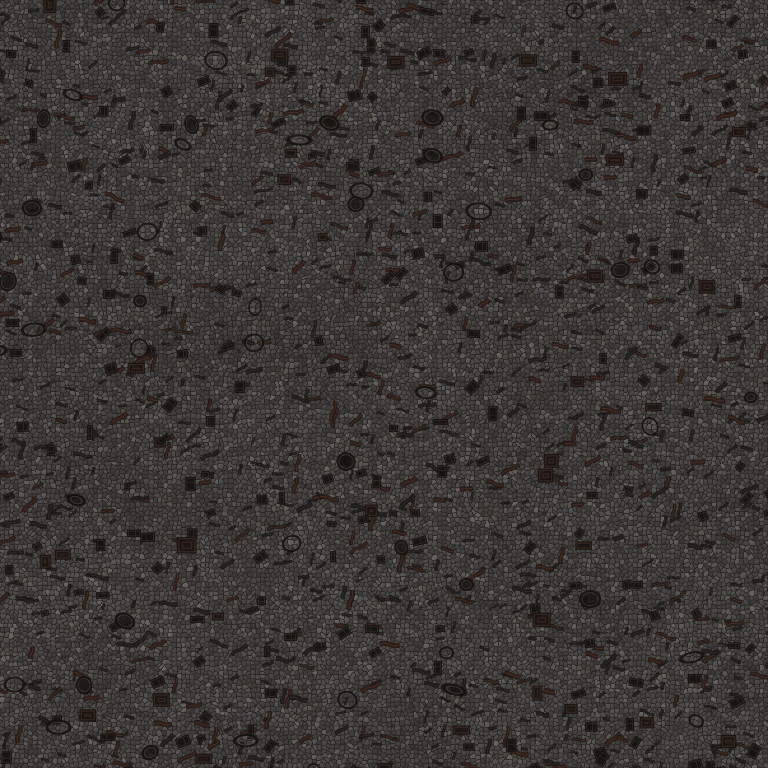
Give the GLSL for this texture, as a WebGL 1 fragment shader.

```glsl
precision highp float;
// Dense grey rubble strewn with rusty strips, dark crates, frames and rings.
uniform vec2 u_resolution;

const vec3 GAP = vec3(0.165, 0.150, 0.140);
const vec3 STONE = vec3(0.286, 0.278, 0.270);
const vec3 SOOT = vec3(0.075, 0.062, 0.055);
const vec3 RUST = vec3(0.235, 0.150, 0.118);
const vec3 IRON = vec3(0.145, 0.140, 0.128);
const vec3 RIM = vec3(0.330, 0.315, 0.290);

float hash(vec2 p) {
  vec3 q = fract(vec3(p.xyx) * 0.1031);
  q += dot(q, q.yzx + 33.33);
  return fract((q.x + q.y) * q.z);
}

vec2 hash2(vec2 p) {
  return vec2(hash(p), hash(p + vec2(71.7, 19.3)));
}

float noise(vec2 p) {
  vec2 i = floor(p), f = fract(p);
  f = f * f * (3.0 - 2.0 * f);
  return mix(mix(hash(i), hash(i + vec2(1.0, 0.0)), f.x),
             mix(hash(i + vec2(0.0, 1.0)), hash(i + 1.0), f.x), f.y);
}

float box(vec2 p, vec2 halfSize) {
  vec2 d = abs(p) - halfSize;
  return length(max(d, 0.0)) + min(max(d.x, d.y), 0.0);
}

float cover(float d, float px) {
  return 1.0 - smoothstep(-0.6 * px, 0.6 * px, d);
}

vec2 rotate(vec2 p, float angle) {
  float c = cos(angle), s = sin(angle);
  return vec2(c * p.x + s * p.y, c * p.y - s * p.x);
}

// Packed stones: cellular pattern with dark joints and a lit upper side
vec3 rubble(vec2 uv, float count) {
  vec2 p = uv * count, base = floor(p), id = base, toStone = vec2(0.0);
  float nearest = 9.0, second = 9.0;
  for (int y = -1; y <= 1; y++) {
    for (int x = -1; x <= 1; x++) {
      vec2 cell = base + vec2(float(x), float(y));
      vec2 r = p - cell - 0.1 - 0.8 * hash2(cell);
      vec2 a = abs(rotate(r, 3.0 * hash(cell + 5.3)));
      float d = mix(length(r), max(a.x, a.y * 1.3), 0.5);
      if (d < nearest) {
        second = nearest;
        nearest = d;
        id = cell;
        toStone = r;
      } else {
        second = min(second, d);
      }
    }
  }
  float tone = hash(id + 40.0);
  float shade = 0.80 + 0.34 * tone + 0.22 * pow(tone, 10.0);
  shade += 0.16 * dot(toStone, vec2(-0.5, 0.8));
  vec3 tint = mix(vec3(1.03, 1.0, 0.96), vec3(0.98, 1.0, 1.04), hash(id + 9.0));
  vec3 col = mix(GAP, STONE * tint * shade, smoothstep(0.02, 0.30, second - nearest));
  return col * (0.95 + 0.10 * noise(uv * 9.0));
}

// Bent strip with a sooty outline and grooves along its length
vec3 paintStrip(vec3 col, vec2 p, vec2 size, vec3 tint, float px) {
  p.y += 0.45 * clamp(p.x, -0.4 * size.x, 0.4 * size.x);
  float d = box(p, size);
  float groove = 0.5 + 0.5 * cos(p.y / size.y * 5.0);
  col = mix(col, SOOT, 0.75 * cover(d - 0.0010, px));
  return mix(col, tint * (0.72 + 0.45 * groove), cover(d, px));
}

// Dark open box with a thin pale rim and a divider
vec3 paintCrate(vec3 col, vec2 p, vec2 size, float px) {
  float d = box(p, size);
  float rim = abs(d + 0.0010) - 0.0004;
  float divider = max(abs(p.x - 0.2 * size.x) - 0.0004, d);
  col = mix(col, SOOT, 0.92 * cover(d - 0.0008, px));
  return mix(col, RIM, 0.42 * cover(min(rim, divider), px));
}

// Nested rusty frame
vec3 paintFrame(vec3 col, vec2 p, vec2 size, float px) {
  float d = box(p, size);
  float bars = abs(mod(d, 0.0046) - 0.0023) - 0.0008;
  col = mix(col, SOOT, 0.85 * cover(d, px));
  return mix(col, RUST, 0.9 * cover(max(bars, d), px));
}

// Oval hoop with a pale inner line, sometimes with a dark hollow
vec3 paintRing(vec3 col, vec2 p, vec2 size, float hollow, float px) {
  float d = (length(p / size) - 1.0) * size.y;
  col = mix(col, SOOT, hollow * cover(d, px));
  col = mix(col, SOOT, 0.85 * cover(abs(d) - 0.0013, px));
  return mix(col, RIM, 0.55 * cover(abs(d + 0.0019) - 0.0005, px));
}

// Scatters one kind: 0 rusty strip, 1 iron strip, 2 crate, 3 frame, 4 ring
vec3 scatter(vec3 col, vec2 uv, float kind, float count, float density, vec2 size, float px) {
  vec2 base = floor(uv * count);
  for (int y = -1; y <= 1; y++) {
    for (int x = -1; x <= 1; x++) {
      vec2 cell = base + vec2(float(x), float(y));
      vec2 seed = cell + 37.0 * kind + count;
      float cluster = 0.3 + 1.4 * noise(cell / count * 14.0 + 3.0);
      if (hash(seed) > density * cluster) continue;
      vec2 r = hash2(seed + 113.0);
      vec2 p = uv - (cell + hash2(seed + 211.0)) / count;
      float angle = r.x < 0.35 ? 1.5708 * floor(r.y * 4.0) : 1.3 * (r.y - 0.2);
      vec2 extent = size * (0.65 + 0.7 * hash2(seed + 307.0));
      if (kind < 2.5) p = rotate(p, angle);
      if (kind < 0.5) col = paintStrip(col, p, extent, RUST, px);
      else if (kind < 1.5) col = paintStrip(col, p, extent, IRON, px);
      else if (kind < 2.5) col = paintCrate(col, p, extent, px);
      else if (kind < 3.5) col = paintFrame(col, p, extent, px);
      else col = paintRing(col, rotate(p, r.y - 0.5), extent, 0.75 * step(0.5, r.x), px);
    }
  }
  return col;
}

void main() {
  float px = 1.0 / min(u_resolution.x, u_resolution.y);
  vec2 uv = gl_FragCoord.xy * px;
  vec3 col = rubble(uv, 165.0);
  col = scatter(col, uv, 1.0, 48.0, 0.26, vec2(0.0055, 0.0011), px);
  col = scatter(col, uv, 0.0, 26.0, 0.42, vec2(0.0095, 0.0018), px);
  col = scatter(col, uv, 1.0, 24.0, 0.28, vec2(0.0090, 0.0017), px);
  col = scatter(col, uv, 3.0, 13.0, 0.22, vec2(0.0095, 0.0080), px);
  col = scatter(col, uv, 2.0, 23.0, 0.36, vec2(0.0068, 0.0046), px);
  col = scatter(col, uv, 4.0, 12.0, 0.30, vec2(0.0115, 0.0085), px);
  gl_FragColor = vec4(col, 1.0);
}
```
